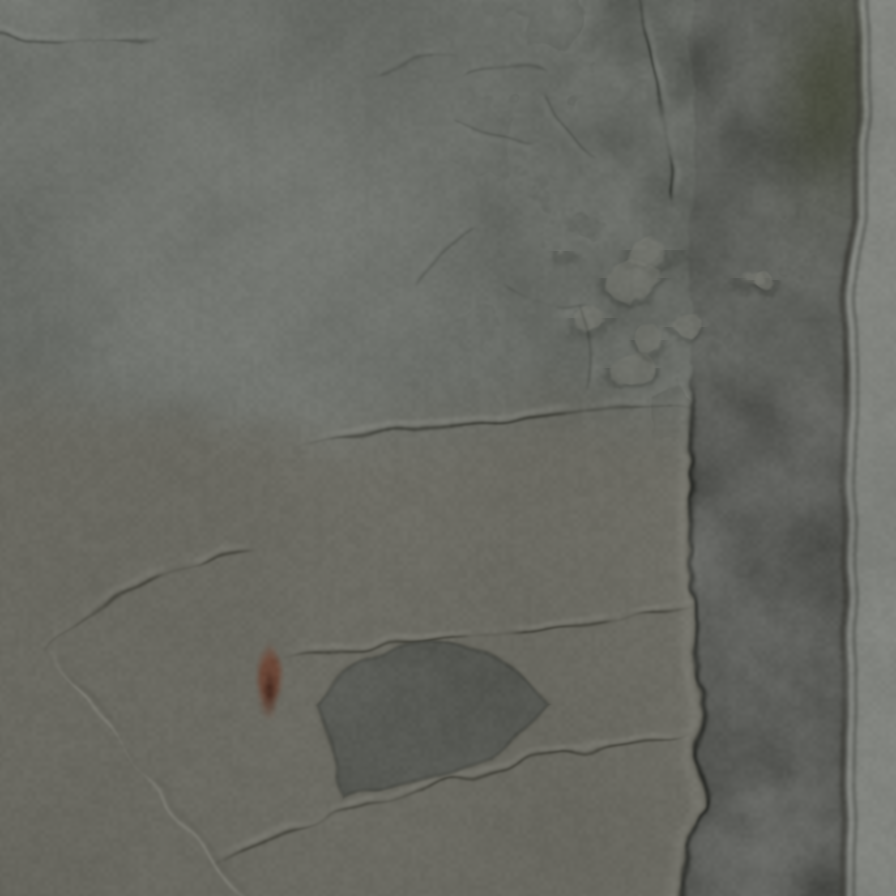
This texture is drawn by a WebGL 1 fragment shader. Its source:

```glsl
precision highp float;
uniform vec2 u_resolution;

const vec3 COOL_PLASTER = vec3(0.432, 0.445, 0.424);
const vec3 WARM_PLASTER = vec3(0.418, 0.416, 0.384);
const vec3 STRIP_GRAY = vec3(0.352, 0.358, 0.343);
const vec3 WALL_PALE = vec3(0.505, 0.515, 0.495);
const vec3 PATCH_GRAY = vec3(0.335, 0.343, 0.322);
const vec3 MOSS = vec3(0.265, 0.28, 0.215);
const vec3 FLAKE = vec3(0.47, 0.475, 0.445);
const vec3 SHADOW = vec3(0.25, 0.25, 0.23);
const vec3 RUST = vec3(0.43, 0.24, 0.17);
const float SEAM_Y = 0.53;
const float STRIP_X = 0.772;
const float WALL_X = 0.942;
const float SOFT = 0.003;
const float CRACK_WIDTH = 0.0024;
const float GRAIN = 0.022;
const float MOTTLE = 0.11;

float hash(vec2 p) {
  return fract(sin(dot(p, vec2(127.1, 311.7))) * 43758.55);
}

float noise(vec2 p) {
  vec2 i = floor(p), f = fract(p);
  f = f * f * (3.0 - 2.0 * f);
  return mix(mix(hash(i), hash(i + vec2(1, 0)), f.x),
             mix(hash(i + vec2(0, 1)), hash(i + vec2(1, 1)), f.x), f.y);
}

float fbm(vec2 p) {
  float sum = 0.0, amp = 0.5;
  for (int i = 0; i < 5; i++) {
    sum += amp * noise(p);
    p = mat2(1.6, 1.2, -1.2, 1.6) * p + 3.7;
    amp *= 0.5;
  }
  return sum;
}

float ridge(float d, float width) { return exp(-d * d / (width * width)); }

float inside(float d) { return 1.0 - smoothstep(-SOFT, SOFT, d); }

// Relief of a bent, broken crack: dark groove with a pale upper lip
float crack(vec2 p, vec2 a, vec2 b, float bend) {
  float len = distance(a, b);
  vec2 dir = (b - a) / len;
  float t = dot(p - a, dir) / len;
  float side = dot(p - a, vec2(-dir.y, dir.x)) - bend * 4.0 * t * (1.0 - t);
  side += (noise(p * 32.0) - 0.5) * 0.012;
  float ends = smoothstep(0.0, 0.1, t) * (1.0 - smoothstep(0.9, 1.0, t));
  float broken = 0.25 + 0.75 * smoothstep(0.25, 0.6, noise(p * 20.0 + 7.0));
  float relief = 0.35 * ridge(side - 0.006, 0.004) - ridge(side, CRACK_WIDTH);
  return relief * ends * broken;
}

// Rounded top, pointed right end, straight lower sides
float patchDistance(vec2 p) {
  p += (vec2(noise(p * 40.0), noise(p * 40.0 + 9.0)) - 0.5) * 0.008;
  float d = length(p - vec2(0.482, 0.130)) - 0.153;
  d = max(d, dot(p - vec2(0.39, 0.112), vec2(0.24, -0.97)));
  d = max(d, dot(p - vec2(0.612, 0.215), vec2(0.72, -0.69)));
  return max(d, dot(p - vec2(0.357, 0.20), vec2(-0.95, -0.30)));
}

void main() {
  vec2 p = gl_FragCoord.xy / u_resolution;
  float cloud = fbm(p * 5.0) - 0.48;
  float blotch = fbm(p * 13.0 + 21.0) - 0.48;
  float streak = fbm(vec2(p.x + p.y, 4.0 * (p.y - 0.6 * p.x)) * 3.0) - 0.48;

  // Cool plaster above the seam, warm below
  float upper = smoothstep(-0.05, 0.06, p.y - SEAM_Y + cloud * 0.1);
  vec3 col = mix(WARM_PLASTER, COOL_PLASTER, upper);
  col += MOTTLE * (cloud * mix(0.4, 1.0, upper) + streak * 0.35 * upper);

  // Weathered upper right area
  float worn = smoothstep(0.4, 0.75, p.x) * upper;
  col += worn * (0.22 * blotch - 0.02);
  col -= 0.05 * worn * smoothstep(0.05, 0.1, blotch + cloud);

  // Ragged strip with a shadowed edge
  float ragged = (noise(vec2(p.y * 19.0, 2.0)) - 0.5) * mix(0.034, 0.008, smoothstep(0.1, 0.4, p.y));
  float edge = p.x - STRIP_X - ragged - (noise(p * 70.0) - 0.5) * 0.005;
  float lower = 1.0 - smoothstep(0.53, 0.60, p.y);
  col = mix(col, STRIP_GRAY + 0.2 * blotch + 0.08 * cloud, inside(-edge) * mix(0.5, 1.0, lower));
  col += lower * (0.035 * ridge(edge + 0.008, 0.007) - 0.14 * ridge(edge - 0.002, 0.004));
  float moss = ridge(length((p - vec2(0.92, 0.89)) * vec2(1.5, 0.7)) - cloud * 0.12, 0.085);
  col = mix(col, MOSS, 0.8 * moss);

  // Scattered pale flakes with dark undersides
  for (int i = 0; i < 9; i++) {
    vec2 seed = vec2(float(i), 4.0);
    vec2 center = vec2(0.62 + 0.28 * hash(seed), 0.55 + 0.19 * hash(seed + 11.0));
    float size = 0.008 + 0.017 * hash(seed + 23.0);
    float d = length((p - center) * vec2(1.0, 1.25)) - size + blotch * 0.08;
    col -= 0.05 * ridge(d - 0.004, 0.006) * step(p.y, center.y);
    col = mix(col, FLAKE + 0.1 * blotch, 0.55 * inside(d));
  }

  // Long cracks, seam and a pale scratch
  float relief = crack(p, vec2(0.04, 0.26), vec2(0.29, 0.385), 0.028);
  relief += crack(p, vec2(0.31, 0.27), vec2(0.78, 0.322), -0.004);
  relief += crack(p, vec2(0.23, 0.03), vec2(0.78, 0.18), 0.024);
  relief += 1.2 * crack(p, vec2(0.32, 0.50), vec2(0.79, 0.548), 0.008);
  relief += crack(p, vec2(0.70, 1.04), vec2(0.752, 0.76), 0.006);
  relief += 0.8 * crack(p, vec2(-0.04, 0.96), vec2(0.18, 0.955), 0.0);
  relief -= 0.5 * crack(p, vec2(0.04, 0.29), vec2(0.28, -0.02), 0.0);
  for (int i = 0; i < 7; i++) {
    vec2 seed = vec2(float(i), 31.0);
    vec2 start = vec2(0.38 + 0.3 * hash(seed), 0.62 + 0.36 * hash(seed + 5.0));
    float angle = 6.283 * hash(seed + 9.0);
    relief += 0.4 * crack(p, start, start + 0.1 * vec2(cos(angle), sin(angle)), 0.008);
  }
  col += 0.11 * relief * (1.0 - 0.9 * inside(-edge));

  // Bare patch with a darker rim
  float bare = patchDistance(p);
  col = mix(col, PATCH_GRAY + 0.07 * blotch, inside(bare));
  col -= 0.05 * ridge(bare, 0.003);

  // Small rusty spot
  vec2 spot = (p - vec2(0.301, 0.243)) * vec2(2.6, 1.0);
  float rust = length(spot) - 0.034 + blotch * 0.05;
  col = mix(col, RUST, 0.75 * (1.0 - smoothstep(-0.018, 0.012, rust)));
  col = mix(col, SHADOW * vec3(0.9, 0.5, 0.4), 0.7 * ridge(length(spot + vec2(0.0, 0.014)), 0.016));

  // Pale wall at the right, behind a dark groove and thin ridge
  float wall = p.x - WALL_X - 0.014 * smoothstep(0.70, 0.76, p.y) - (noise(vec2(3.0, p.y * 24.0)) - 0.5) * 0.006;
  col = mix(col, WALL_PALE + 0.07 * blotch, smoothstep(-0.002, 0.014, wall));
  col = mix(col, SHADOW, (0.4 + 0.5 * noise(vec2(p.y * 17.0, 8.0))) * ridge(wall, 0.004));
  col += 0.05 * ridge(wall - 0.007, 0.003) - 0.09 * ridge(wall - 0.013, 0.003);

  // Fine soft grain
  col += GRAIN * (noise(p * 210.0) + 0.6 * noise(p * 95.0) - 0.8);
  gl_FragColor = vec4(clamp(col, 0.0, 1.0), 1.0);
}
```
